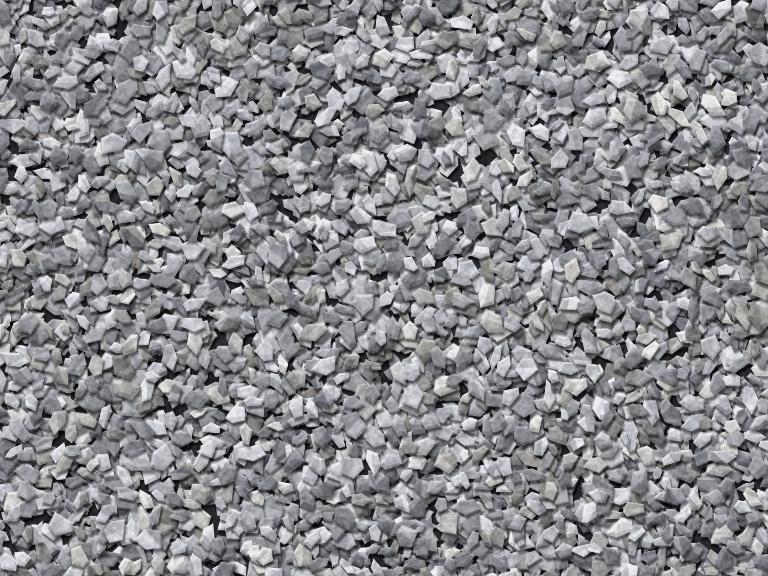
A WebGL 1 fragment shader for this texture:

```glsl
precision highp float;
uniform vec2 u_resolution;

const float TAU = 6.2831853;
const float CELL = 0.042;      // stone spacing, in canvas heights
const int LAYERS = 7;
const int SIDES = 5;
const vec2 LIGHT = vec2(-0.37, 0.93);
const vec3 GAP_COLOR = vec3(0.15, 0.15, 0.17);
const vec3 COOL_TINT = vec3(-0.010, 0.0, 0.018);
const vec3 WARM_TINT = vec3(0.012, 0.004, -0.012);

vec3 hash3(vec2 p) {
  vec3 q = fract(p.xyx * vec3(0.1031, 0.1030, 0.0973));
  q += dot(q, q.yxz + 33.33);
  return fract((q.xxy + q.yzz) * q.zyx);
}

float valueNoise(vec2 p) {
  vec2 i = floor(p);
  vec2 f = fract(p);
  f = f * f * (3.0 - 2.0 * f);
  float low = mix(hash3(i).x, hash3(i + vec2(1.0, 0.0)).x, f.x);
  float high = mix(hash3(i + vec2(0.0, 1.0)).x, hash3(i + 1.0).x, f.x);
  return mix(low, high, f.y);
}

vec2 direction(float angle) {
  return vec2(cos(angle), sin(angle));
}

// Coordinates along and across a stone
vec2 toStone(vec2 p, vec2 axis, float stretch, float size) {
  return vec2(dot(p, axis), dot(p, vec2(-axis.y, axis.x)) * stretch) / size;
}

// x: distance to the stone, y: distance to its shadow, z: light on the nearest side
vec3 chippedStone(vec2 q, vec2 shadowQ, vec2 seed, float turn) {
  vec3 stone = vec3(-9.0, -9.0, 0.0);
  for (int k = 0; k < SIDES; k++) {
    vec3 rnd = hash3(seed + float(k) * 17.3);
    float angle = (float(k) + 0.45 * rnd.x) * TAU / float(SIDES);
    vec2 normal = direction(angle);
    float radius = mix(0.34, 0.54, rnd.y);
    float d = dot(q, normal) - radius;
    if (d > stone.x) {
      stone.x = d;
      stone.z = dot(direction(angle + turn), LIGHT) + 0.5 * (rnd.z - 0.5);
    }
    stone.y = max(stone.y, dot(shadowQ, normal) - radius);
  }
  return stone;
}

// Lays one stone and its shadow over the colour below
vec3 addStone(vec3 below, vec2 p, vec2 seed, float grain, float pixel) {
  vec3 form = hash3(seed + 5.7);
  vec3 look = hash3(seed + 91.4);
  vec3 ridge = hash3(seed + 47.9);
  float turn = form.x * TAU;
  float stretch = mix(1.1, 2.1, form.y);
  float size = mix(0.65, 1.1, form.z);
  vec2 axis = direction(turn);
  vec2 q = toStone(p, axis, stretch, size);
  vec2 shadowQ = toStone(p + LIGHT * 0.13, axis, stretch, size);
  vec3 stone = chippedStone(q, shadowQ, seed, turn);

  // Flat top split by a ridge, with lit and dark bevels
  float split = dot(q, direction(ridge.x * TAU)) + 0.3 * (ridge.y - 0.5);
  float crease = smoothstep(-0.05, 0.05, split) - 0.5;
  float bevelWidth = mix(0.05, 0.22, ridge.z);
  float bevel = smoothstep(-bevelWidth - 0.05, -bevelWidth + 0.05, stone.x);
  float tone = mix(0.46, 0.84, look.x);
  tone += 0.16 * crease * (look.y * 2.0 - 0.8);
  tone += bevel * stone.z * 0.13 + grain;
  vec3 tint = mix(COOL_TINT, WARM_TINT, smoothstep(0.65, 1.0, look.z));
  vec3 color = clamp(vec3(tone) + tint, 0.12, 0.93);

  float shadow = smoothstep(0.13, -0.09, stone.y);
  float cover = smoothstep(pixel, -pixel, stone.x);
  return mix(below * (1.0 - 0.5 * shadow), color, cover);
}

void main() {
  vec2 uv = gl_FragCoord.xy / u_resolution.y;
  float pixel = 0.9 / (u_resolution.y * CELL);
  float grain = 0.11 * (valueNoise(uv * 230.0) - 0.5);
  grain += 0.10 * (valueNoise(uv * 95.0 + 31.0) - 0.5);

  // Pile up shifted layers of scattered stones
  vec3 color = GAP_COLOR + grain * 0.5;
  for (int layer = 0; layer < LAYERS; layer++) {
    vec2 layerSeed = vec2(float(layer) * 71.0 + 13.0, float(layer) * 37.0 + 29.0);
    vec2 grid = uv / CELL + hash3(layerSeed).xy;
    vec2 home = floor(grid);
    for (int y = -1; y <= 1; y++) {
      for (int x = -1; x <= 1; x++) {
        vec2 cell = home + vec2(float(x), float(y));
        vec2 seed = cell + layerSeed;
        vec2 center = cell + hash3(seed).xy;
        color = addStone(color, grid - center, seed, grain, pixel);
      }
    }
  }
  gl_FragColor = vec4(color, 1.0);
}
```
